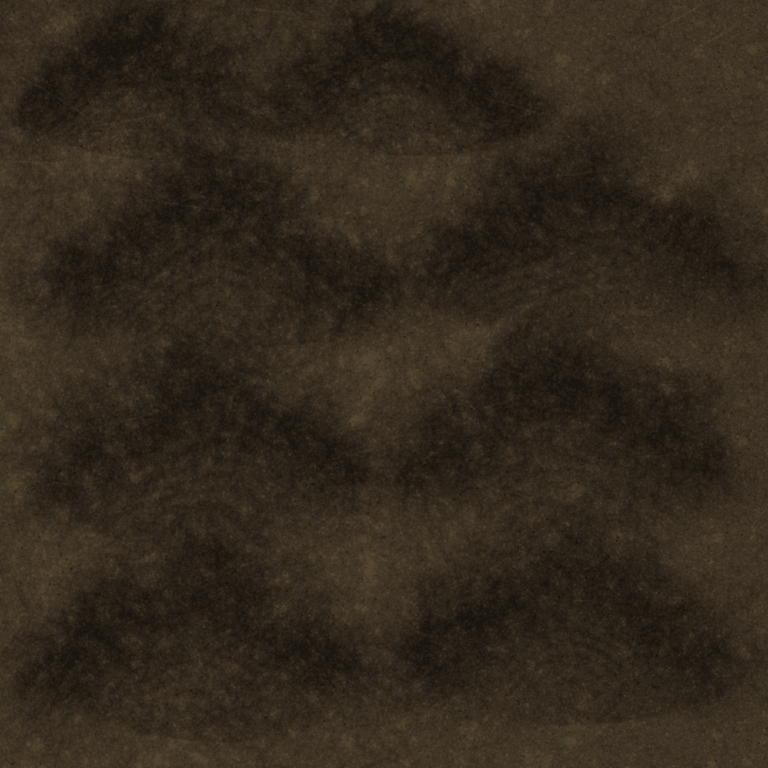
Reproduce this pattern procedurally as a WebGL 1 fragment shader.

```glsl
precision highp float;
uniform vec2 u_resolution;

vec2 hash2(vec2 p) {
  return fract(sin(vec2(dot(p, vec2(127.1, 311.7)), dot(p, vec2(269.5, 183.3)))) * 4375.85);
}

// Cellular noise: x is the nearest distance, y a smooth sum of blobs
vec2 cells(vec2 p) {
  vec2 id = floor(p), f = fract(p);
  float nearest = 2.0, blobs = 0.0;
  for (int j = -1; j <= 1; j++) {
    for (int i = -1; i <= 1; i++) {
      vec2 o = vec2(float(i), float(j));
      vec2 d = o + hash2(id + o) - f;
      nearest = min(nearest, length(d));
      blobs += exp(-8.0 * dot(d, d));
    }
  }
  return vec2(nearest, blobs);
}

// Layered blobs, averaging about 0.4
float grime(vec2 p) {
  float sum = 0.0, amp = 0.42;
  for (int i = 0; i < 5; i++) {
    sum += amp * cells(p).y;
    p = mat2(1.6, 1.3, -1.3, 1.6) * p + 7.3;
    amp *= 0.62;
  }
  return sum;
}

// Soft dark arch over a paler rippled core, cut by a bowl-shaped base
float mound(vec2 q, float seed, float cloud) {
  float wobble = 0.03 * sin(q.x * 5.0 + seed) + 0.02 * sin(q.y * 9.0 + q.x * 4.0 + seed * 2.0);
  float profile = q.y + 0.8 * (sqrt(q.x * q.x + 0.07) - 0.26) + wobble;
  float arch = profile + 0.2 * (cloud - 0.4);
  float ripple = sin(profile * 78.0 + 1.6 * sin(q.x * 7.0 + seed) + 0.8 * sin(q.y * 17.0 - q.x * 5.0));
  float core = smoothstep(0.9, 0.5, arch) * smoothstep(0.05, 0.25, q.y);
  float patchy = 0.55 + 0.45 * sin(q.x * 4.0 + seed * 3.0 + 2.0 * sin(q.y * 6.0));
  float shade = mix(0.42, 1.0, smoothstep(0.25, 0.85, arch)) + 0.12 * ripple * core * patchy;
  shade *= 1.0 - smoothstep(0.8, 1.4, arch);
  shade *= 1.0 - smoothstep(0.75, 1.35, abs(q.x));
  float base = q.y - 0.22 * q.x * q.x + 0.02 * sin(q.x * 4.0 + seed);
  float blur = 0.01 + 0.3 * smoothstep(0.25, 0.9, abs(q.x + 0.25 * sin(seed)));
  return shade * smoothstep(-blur, blur, base);
}

// Faint bowed scratches at scattered places
float scratches(vec2 p) {
  float mark = 0.0, soft = 0.7 / u_resolution.y;
  for (int i = 0; i < 36; i++) {
    vec2 h = hash2(vec2(float(i), 3.7)), k = hash2(vec2(float(i), 9.1));
    float tilt = (k.x - 0.5) * 1.1;
    vec2 d = mat2(cos(tilt), -sin(tilt), sin(tilt), cos(tilt)) * (p - h);
    float reach = 0.03 + 0.07 * k.y;
    float bow = d.y - (k.x - 0.4) * 2.0 * d.x * d.x;
    float line = 1.0 - smoothstep(0.0005, 0.0014 + soft, abs(bow));
    mark += line * (1.0 - smoothstep(0.3 * reach, reach, abs(d.x))) * (0.3 + 0.7 * h.y);
  }
  return mark;
}

void main() {
  vec2 p = gl_FragCoord.xy / u_resolution;
  vec2 warped = p + 0.01 * sin(p.yx * 23.0 + 2.0 * sin(p * 11.0));
  float cloud = grime(warped * 7.0);
  float grit = grime(warped * 36.0 + 4.0);
  float dust = grime(p * 110.0 + 2.0);

  // Two columns by four rows, the top row smaller and drawn to the left
  float shade = 0.0;
  for (int r = 0; r < 4; r++) {
    for (int c = 0; c < 2; c++) {
      float row = float(r), col = float(c), top = step(2.5, row);
      vec2 foot = vec2(0.26 + 0.475 * col, 0.035 + 0.253 * row + 0.016 * col * (1.0 - top));
      foot.x += 0.025 * step(1.5, row) - top * (0.1 + 0.145 * col);
      vec2 size = vec2(0.235, 0.245) * mix(vec2(1.0), vec2(0.72 + 0.15 * col, 0.68), top);
      float layer = mound((p - foot) / size, row * 2.3 + col * 4.1, cloud);
      shade = max(shade, layer) + 0.2 * min(shade, layer) * (1.0 - max(shade, layer));
    }
  }

  // Stained ground and mottled wear, strongest to the right
  float tone = 0.85 + 0.4 * (cloud - 0.4) + 0.6 * (grit - 0.4);
  float right = smoothstep(0.5, 0.9, p.x);
  float patches = smoothstep(0.4, 0.45, grit + 0.5 * (cloud - 0.4) + 0.3 * (dust - 0.4));
  tone -= patches * mix(0.08, 0.18, right) * (1.0 - 0.6 * shade);
  tone -= 0.25 * smoothstep(0.86, 1.0, p.y) * smoothstep(0.75, 0.2, p.x);
  tone -= 0.68 * shade;

  // Specks, pits, scratches and fine grain
  vec2 specks = cells(warped * 95.0), pits = cells(p * 60.0 + 5.0);
  float sparse = smoothstep(0.36, 0.55, grit);
  tone += 0.22 * (1.0 - smoothstep(0.08, 0.24, specks.x)) * sparse;
  tone -= 0.3 * (1.0 - smoothstep(0.05, 0.13, pits.x)) * smoothstep(0.38, 0.5, cloud);
  tone -= 0.1 * smoothstep(0.43, 0.5, dust);
  tone += 0.22 * scratches(p);
  tone += 0.6 * (dust - 0.39) + 0.18 * (cells(p * 230.0).y - 0.39);

  vec3 colour = mix(vec3(0.122, 0.098, 0.07), vec3(0.288, 0.238, 0.168), clamp(tone, -0.15, 1.2));
  gl_FragColor = vec4(colour, 1.0);
}
```
